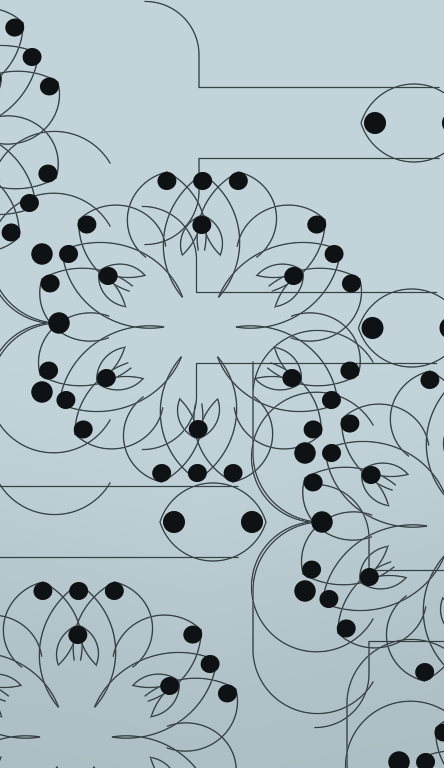
Reproduce this pattern procedurally as a Shadertoy shader.

```glsl
// Line-art rosettes with beaded petals, looping lobes and eye-ended channels on pale blue-grey.

const float PI = 3.14159265;

float segment(vec2 p, vec2 a, vec2 b) {
    vec2 d = b - a;
    return length(p - a - d * clamp(dot(p - a, d) / dot(d, d), 0.0, 1.0));
}

// Circular arc from a to b; a positive rise bulges along (-d.y, d.x)
float arc(vec2 p, vec2 a, vec2 b, float rise) {
    float halfChord = 0.5 * length(b - a);
    vec2 d = (b - a) / (2.0 * halfChord);
    vec2 normal = vec2(-d.y, d.x) * sign(rise);
    float s = abs(rise);
    float radius = (halfChord * halfChord + s * s) / (2.0 * s);
    vec2 q = p - 0.5 * (a + b);
    q = vec2(dot(q, d), dot(q, normal));
    if (q.y < 0.0) return min(length(p - a), length(p - b));
    return abs(length(q - vec2(0.0, s - radius)) - radius);
}

// Half of a petal cluster whose axis points along +y
float petals(vec2 p) {
    float d = arc(p, vec2(17.5, 30.0), vec2(0.0, 153.0), -27.0);
    d = min(d, arc(p, vec2(34.0, 155.0), vec2(53.0, 70.0), 27.0));
    d = min(d, arc(p, vec2(34.0, 155.0), vec2(-3.0, 77.0), -14.0));
    d = min(d, arc(p, vec2(0.0, 112.0), vec2(18.0, 72.0), 9.0));
    return min(d, arc(p, vec2(0.0, 112.0), vec2(18.0, 72.0), -4.0));
}

// Each motif returns x: distance to its lines, y: distance to its beads
vec2 rosette(vec2 p) {
    vec2 q = vec2((p.x + 0.018 * p.y) / 1.05, p.y);
    float r = length(q);
    if (r > 185.0) return vec2(1e3);
    float angle = abs(mod(atan(q.x, -q.y) + PI / 6.0, PI / 3.0) - PI / 6.0);
    vec2 d = vec2(1e3);
    // The folded wedge sees its own cluster and its neighbour
    for (int i = 0; i < 2; i++) {
        float a = i == 0 ? angle : PI / 3.0 - angle;
        vec2 c = r * vec2(sin(a), cos(a));
        d.x = min(d.x, min(petals(c), petals(vec2(-c.x, c.y))));
        float bead = min(length(c - vec2(0.0, 146.0)), length(c - vec2(34.0, 146.0)));
        d.y = min(d.y, min(bead, length(c - vec2(0.0, 102.0))) - 9.0);
    }
    return d;
}

// Mirrored loops meeting at a bead
vec2 lobes(vec2 p) {
    p.y = abs(p.y);
    float d = arc(p, vec2(0.0), vec2(51.0, 97.0), 100.0);
    d = min(d, arc(p, vec2(0.0), vec2(-69.0, 68.0), 20.0));
    d = min(d, segment(p, vec2(-69.0, 68.0), vec2(-69.0, 130.0)));
    d = min(d, arc(p, vec2(-69.0, 130.0), vec2(51.0, 160.0), 46.0));
    float bead = min(length(p), length(p - vec2(-17.0, 69.0))) - 10.7;
    return vec2(d, bead);
}

// Parallel rails with bent ends, closed by an eye
vec2 channel(vec2 p) {
    vec2 q = vec2(p.x, abs(p.y) - 35.5);
    float d = segment(q, vec2(0.0), vec2(240.0, 0.0));
    d = min(d, segment(q, vec2(0.0), vec2(0.0, 32.0)));
    d = min(d, arc(q, vec2(0.0, 32.0), vec2(-54.0, 86.0), -16.0));
    vec2 eye = abs(p - vec2(215.0, 0.0));
    d = min(d, arc(eye, vec2(-53.0, 0.0), vec2(53.0, 0.0), 39.0));
    return vec2(d, length(eye - vec2(39.0, 0.0)) - 11.0);
}

void mainImage(out vec4 fragColor, in vec2 fragCoord) {
    // Canvas is 768 units tall, y measured down from the top
    float unit = 768.0 / iResolution.y;
    vec2 p = vec2(fragCoord.x, iResolution.y - fragCoord.y) * unit;

    vec2 centers[5] = vec2[5](vec2(200, 327), vec2(463, 526), vec2(76, 737),
                              vec2(-102, 130), vec2(557, 835));
    vec2 channels[4] = vec2[4](vec2(199, 123), vec2(196.5, 328), vec2(369, 606),
                               vec2(-2, 522));
    vec2 d = vec2(1e3);
    for (int i = 0; i < 5; i++) {
        vec2 q = p - centers[i];
        d = min(d, min(rosette(q), lobes(q + vec2(141.0, 4.0))));
    }
    for (int i = 0; i < 4; i++) d = min(d, channel(p - channels[i]));
    d.x = min(d.x, segment(p, vec2(253.0, 362.0), vec2(253.0, 400.0)));

    // Paper, lit from the top and dimmer at the lower edge
    vec3 color = mix(vec3(0.76, 0.83, 0.85), vec3(0.68, 0.75, 0.77),
                     smoothstep(380.0, 800.0, p.y + 0.2 * abs(p.x - 200.0)));

    // Thin ink lines, then solid beads
    float soft = max(unit, 0.9) * 0.6;
    float line = 1.0 - smoothstep(0.65 - soft, 0.65 + soft, d.x);
    float bead = 1.0 - smoothstep(-soft, soft, d.y);
    color = mix(color, vec3(0.15, 0.19, 0.21), 0.9 * line);
    color = mix(color, vec3(0.06, 0.07, 0.08), bead);
    fragColor = vec4(color, 1.0);
}
```
